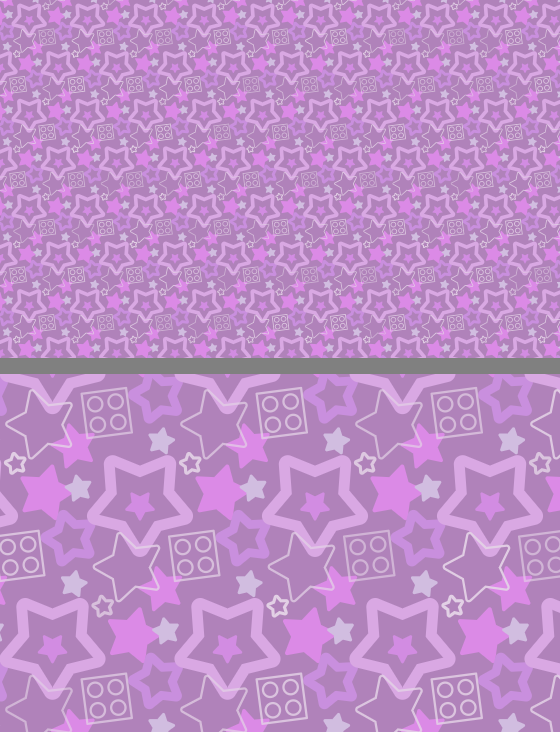
Top: the whole. Bottom: its middle third, enlarged.
Reproduce this pattern procedurally as a Shadertoy shader.

```glsl
// Violet wallpaper of stars and dotted tiles on a half-drop brick lattice.
// Each motif folds the plane to its nearest lattice point, then is drawn
// from a signed distance; fine line work varies in strength per repeat.

#define REPEATS_ACROSS 9.6
#define ROW_HEIGHT 0.816
#define ANCHOR vec2(0.5, 5.81)
#define GROUND vec3(0.69, 0.51, 0.73)
#define ORCHID vec3(0.85, 0.66, 0.89)
#define VIOLET vec3(0.79, 0.56, 0.87)
#define PINK vec3(0.86, 0.54, 0.90)
#define LAVENDER vec3(0.82, 0.74, 0.88)
#define CHALK vec3(0.89, 0.82, 0.90)
#define FINE_LINE 0.0065
#define BIG_LINE 0.031

const float PI = 3.14159;

float hash(vec2 p) {
    return fract(sin(dot(p, vec2(127.1, 311.7))) * 43758.5453);
}

// Local coordinates around the nearest copy of a motif, and that copy's id
vec2 fold(vec2 p, vec2 offset, float turn, out vec2 id) {
    p -= ANCHOR + offset;
    id.y = round(p.y / ROW_HEIGHT);
    p -= id.y * vec2(0.5, ROW_HEIGHT);
    id.x = round(p.x);
    p.x -= id.x;
    float c = cos(turn), s = sin(turn);
    return vec2(c * p.x + s * p.y, c * p.y - s * p.x);
}

vec2 fold(vec2 p, vec2 offset, float turn) {
    vec2 id;
    return fold(p, offset, turn, id);
}

// Signed distance to a five-pointed star, one tip up, with rounded corners
float star(vec2 p, float radius, float valleyRatio, float rounding) {
    float sector = PI / 5.0;
    float a = abs(mod(atan(p.x, p.y) + sector, 2.0 * sector) - sector);
    vec2 q = length(p) * vec2(sin(a), cos(a));
    vec2 tip = vec2(0.0, radius);
    vec2 edge = valleyRatio * radius * vec2(sin(sector), cos(sector)) - tip;
    vec2 w = q - tip;
    float d = length(w - edge * clamp(dot(w, edge) / dot(edge, edge), 0.0, 1.0));
    return d * sign(edge.x * w.y - edge.y * w.x) - rounding;
}

float box(vec2 p, float halfSide) {
    vec2 d = abs(p) - halfSide;
    return length(max(d, 0.0)) + min(max(d.x, d.y), 0.0);
}

float outline(float d, float halfWidth) {
    return abs(d) - halfWidth;
}

void paint(inout vec3 col, vec3 ink, float d, float pixel, float alpha) {
    col = mix(col, ink, alpha * clamp(0.5 - d / pixel, 0.0, 1.0));
}

void mainImage(out vec4 fragColor, in vec2 fragCoord) {
    float pixel = REPEATS_ACROSS / iResolution.x;
    vec2 p = fragCoord * pixel;
    vec3 col = GROUND;
    vec2 id;

    // Solid pink stars
    paint(col, PINK, star(fold(p, vec2(0.125, -0.50), 0.25), 0.125, 0.52, 0.01), pixel, 1.0);
    paint(col, PINK, star(fold(p, vec2(0.46, 0.05), -0.25), 0.155, 0.54, 0.012), pixel, 1.0);

    // Medium violet outline star
    float medium = star(fold(p, vec2(-0.40, -0.21), 0.28), 0.135, 0.56, 0.008);
    paint(col, VIOLET, outline(medium, 0.025), pixel, 1.0);

    // Large inverted star with a small one at its heart
    vec2 q = fold(p, vec2(0.0), PI);
    paint(col, ORCHID, outline(star(q, 0.265, 0.57, 0.02), BIG_LINE), pixel, 1.0);
    q = fold(p, vec2(0.0, -0.02), PI);
    paint(col, mix(VIOLET, PINK, 0.5), star(q, 0.08, 0.52, 0.008), pixel, 1.0);

    // Small lavender stars
    paint(col, LAVENDER, star(fold(p, vec2(-0.35, 0.075), 0.2), 0.072, 0.54, 0.009), pixel, 1.0);
    paint(col, LAVENDER, star(fold(p, vec2(0.12, 0.345), -0.2), 0.072, 0.54, 0.009), pixel, 1.0);

    // Fine outline stars
    q = fold(p, vec2(0.29, 0.217), 0.2, id);
    paint(col, CHALK, outline(star(q, 0.052, 0.54, 0.007), 0.009), pixel, 0.75 + 0.25 * hash(id));
    q = fold(p, vec2(-0.06, -0.375), 0.3, id);
    float strength = 0.6 + 0.35 * hash(id + 7.0);
    paint(col, CHALK, outline(star(q, 0.19, 0.53, 0.014), FINE_LINE), pixel, strength);

    // Tilted tile holding four rings
    q = fold(p, vec2(0.31, -0.31), 0.13, id);
    float rings = outline(length(abs(q) - 0.059) - 0.041, FINE_LINE);
    float tile = min(outline(box(q, 0.128), FINE_LINE), rings);
    paint(col, CHALK, tile, pixel, 0.6 + 0.35 * hash(id + 3.0));

    fragColor = vec4(col, 1.0);
}
```
